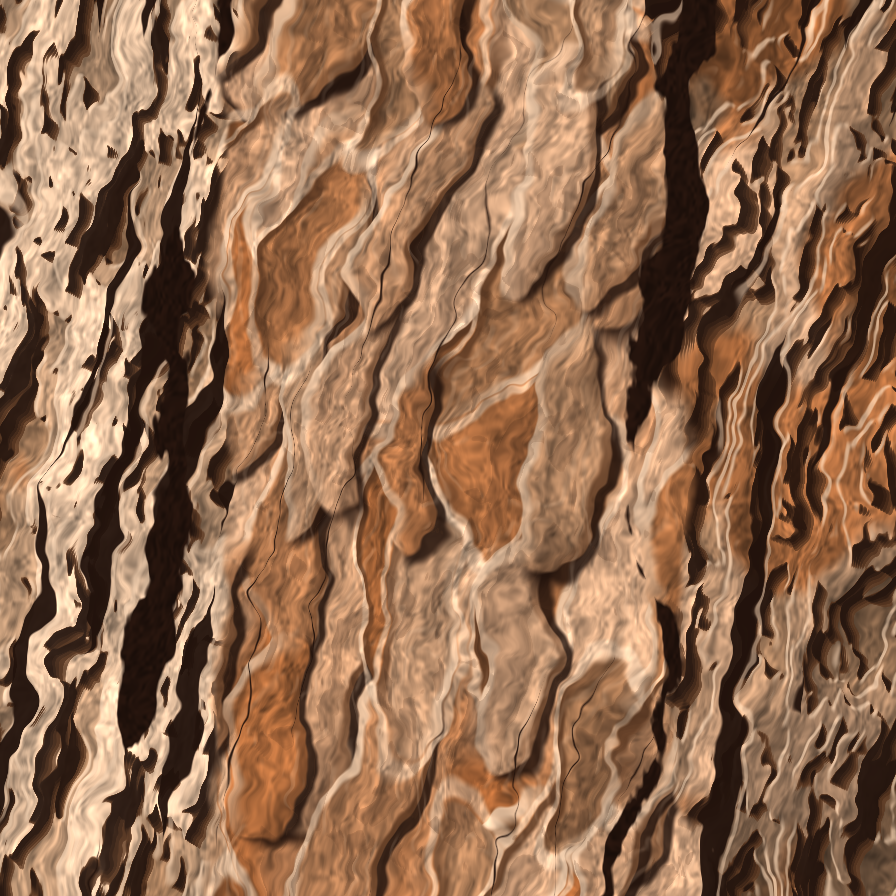
Write a WebGL 1 fragment shader that draws this texture.

```glsl
precision highp float;
uniform vec2 u_resolution;

const vec3 CREAM = vec3(.96, .82, .69);
const vec3 TAN = vec3(.82, .64, .50);
const vec3 BROWN = vec3(.60, .45, .33);
const vec3 RUST = vec3(.66, .39, .21);
const vec3 UMBER = vec3(.36, .22, .13);
const vec3 SOOT = vec3(.13, .07, .045);
const vec2 TO_LIGHT = vec2(-.8, .6);

float hash(vec2 p) {
  return fract(sin(dot(p, vec2(127.1, 311.7))) * 43758.5453);
}

float noise(vec2 p) {
  vec2 i = floor(p), f = fract(p);
  f = f * f * (3. - 2. * f);
  return mix(mix(hash(i), hash(i + vec2(1, 0)), f.x),
             mix(hash(i + vec2(0, 1)), hash(i + vec2(1, 1)), f.x), f.y);
}

float fbm(vec2 p) {
  float sum = 0., amp = .53;
  for (int i = 0; i < 4; i++) {
    sum += amp * noise(p);
    p = p * 2.03 + 11.7;
    amp *= .5;
  }
  return sum;
}

// 1 inside an edge (negative distance), 0 outside
float fill(float d, float blur) {
  return 1. - smoothstep(-blur, blur, d);
}

// Terraced height of the rough, splintered bark
float flakes(vec2 q) {
  float n = fbm(q * vec2(20., 6.5)) * 7.5;
  return floor(n) + smoothstep(.36, .64, fract(n));
}

// Signed distance to a bent, elongated plate, in cell units
float plateEdge(vec2 d, vec3 r) {
  d.x += .2 * sin(d.y * 4. + r.x * 6.3) + .05 * sin(d.y * 13. + r.y * 6.3);
  vec2 e = pow(abs(d) / vec2(.26 + .18 * r.z, .42 + .14 * r.y), vec2(2.4));
  return (pow(e.x + e.y, 1. / 2.4) - 1.) * .35;
}

// One layer of overlapping plates, some raised and some sunken
vec3 paintPlates(vec3 col, vec2 q, float layer, float grain) {
  vec2 cell = mix(vec2(.18, .44), vec2(.10, .26), layer * .5);
  vec2 g = q / cell + layer * vec2(3.7, 5.3);
  for (int x = -1; x <= 1; x++) {
    for (int y = -1; y <= 1; y++) {
      vec2 id = floor(g) + vec2(float(x), float(y));
      vec2 seed = id + layer * 17.;
      vec3 r = vec3(hash(seed), hash(seed + 41.3), hash(seed + 83.9));
      float present = step(hash(seed + 7.1), .72);
      float raised = step(.4, hash(seed + 29.7));
      vec2 d = g - id - .2 - .6 * r.xy;
      float edge = plateEdge(d, r) * cell.x;
      float edgeToLight = plateEdge(d + TO_LIGHT * .014 / cell, r) * cell.x;
      float facing = clamp((edgeToLight - edge) / .011, -1., 1.) * (raised * 2. - 1.);

      vec3 skin = mix(mix(RUST, BROWN, r.x), TAN, smoothstep(.25, 1., r.y)) * grain;
      float rim = smoothstep(-.011, -.005, edge);
      skin = mix(skin, CREAM * (.7 + .3 * grain), .8 * rim * max(facing, 0.));
      skin = mix(skin, UMBER, .85 * rim * max(-facing, 0.));

      float shadow = raised * fill(edgeToLight, .0025);
      float lip = (1. - raised) * fill(abs(edge - .004) - .003, .0015);
      col = mix(col, SOOT, .85 * shadow * present);
      col = mix(col, CREAM * grain, .6 * lip * present);
      col = mix(col, skin, fill(edge, .0012) * present);
    }
  }
  return col;
}

void main() {
  vec2 p = gl_FragCoord.xy / u_resolution.y;

  // Leaning, wavering growth direction with ragged edges
  vec2 q = p + .10 * (vec2(fbm(p * 4.), fbm(p * 4. + 7.3)) - .5);
  q.x += .016 * (noise(p * 22.) - .5) - .25 * (p.y - .5);
  q += .007 * (vec2(noise(p * 65.), noise(p * 65. + 9.1)) - .5);

  float streak = fbm(q * vec2(95., 22.));
  float speck = noise(q * vec2(240., 130.));
  float grain = .41 + .78 * streak + .38 * speck;
  float rough = smoothstep(.24, .26, abs(p.x - .5) + .16 * (fbm(p * vec2(11., 5.)) - .5));

  // Smooth plates in the middle
  vec3 col = mix(RUST, TAN, smoothstep(.3, .7, fbm(q * vec2(8., 3.)))) * grain;
  for (int i = 0; i < 3; i++) col = paintPlates(col, q, float(i), grain);

  // Splintered bark, pale on the left and weathered on the right
  float h = flakes(q);
  float pale = 1. - smoothstep(.3, .65, p.x);
  vec3 bark = mix(BROWN, TAN, smoothstep(2.4, 5., h));
  bark = mix(bark, CREAM, .75 * pale * smoothstep(2., 4.5, h));
  bark = mix(bark, RUST, .85 * smoothstep(.58, .67, fbm(p * vec2(6., 4.) + 3.1)));
  float weathered = smoothstep(.35, .65, fbm(q * vec2(15., 6.) + 8.));
  bark *= mix(mix(.68, .9, pale), 1.05, weathered);
  col = mix(col, bark * grain, rough);

  // Light and shadow on the flakes
  float shade = 0.;
  for (int i = 1; i <= 7; i++) {
    float t = float(i) * .0035;
    shade = max(shade, flakes(q + TO_LIGHT * t) - h - t * 31.);
  }
  float lit = clamp(h - flakes(q + TO_LIGHT * .005), 0., 1.);
  float relief = mix(.2, 1., rough);
  col = mix(col, CREAM * (.6 + .4 * grain), .7 * lit * relief);
  col = mix(col, mix(UMBER, SOOT, smoothstep(.2, .7, shade)), .92 * smoothstep(.08, .3, shade) * relief);

  // Long broken splits between the splinters, their far wall lit
  float strand = q.x * 13. + 1.9 * fbm(q * vec2(5., 3.5));
  float split = (fract(strand) - .5) / 13.;
  float gap = .017 * smoothstep(.42, .85, noise(q * vec2(15., 5.5) + 4.)) * mix(.12, 1., rough);
  gap *= .6 + .8 * noise(p * 38.);
  float wall = fill(abs(split - gap - .004) - .003, .0015) * smoothstep(.001, .004, gap);
  col = mix(col, CREAM * (.6 + .4 * grain), .55 * wall * rough);
  col = mix(col, SOOT, .95 * fill(abs(split) - gap + .0013, .0012));

  // Two deep, ragged furrows
  for (int i = 0; i < 2; i++) {
    float k = float(i);
    float path = .2 + .56 * k + .09 * (p.y - .5) + .16 * (fbm(vec2(p.y * 4., k * 9.)) - .5);
    float width = .021 * smoothstep(.25, .8, noise(vec2(p.y * 9., k * 5. + 2.)));
    float furrow = abs(p.x - path) + .055 * (fbm(p * vec2(32., 13.)) - .5) - width;
    col = mix(col, SOOT * (.75 + .5 * speck), fill(furrow, .0025));
  }

  gl_FragColor = vec4(clamp(col, 0., 1.), 1.);
}
```
